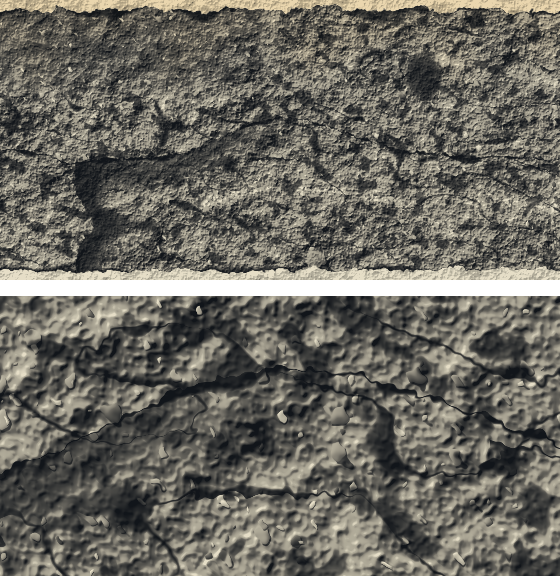
Top, the full canvas; bottom, a detail of the centre.
Give the GLSL for this texture, as a Shadertoy shader.

```glsl
// Weathered concrete: a rough dark face split by overhanging cracks, between pale edges.
// Rotated octaves of gradient noise lit from the upper left give the relief; distance
// functions place cracks, pit, step and chalk; a tone ramp supplies the colour.
const vec2 TO_LIGHT = vec2(-0.6, 0.8);
const vec3 SHADOW = vec3(0.13, 0.14, 0.15);
const vec3 STONE = vec3(0.41, 0.40, 0.37);
const vec3 SUNLIT = vec3(0.69, 0.67, 0.60);
const vec3 CHALK = vec3(0.90, 0.87, 0.78);

float bell(float x) { return exp(-x * x); }
float hash(vec2 c) {
    vec3 q = fract(c.xyx * vec3(0.1031, 0.1030, 0.0973));
    q += dot(q, q.yzx + 33.33);
    return fract((q.x + q.y) * q.z);
}
float corner(vec2 cell, vec2 offset) {
    float a = 6.2832 * hash(cell);
    return dot(vec2(cos(a), sin(a)), offset);
}
float gradientNoise(vec2 p) {
    vec2 i = floor(p), f = p - i, e = vec2(1.0, 0.0);
    vec2 u = f * f * f * (f * (f * 6.0 - 15.0) + 10.0);
    return mix(mix(corner(i, f), corner(i + e, f - e), u.x),
               mix(corner(i + e.yx, f - e.yx), corner(i + 1.0, f - 1.0), u.x), u.y);
}
// Grains with creases between them
float grainHeight(vec2 p) {
    float n = gradientNoise(p);
    return 0.8 * n + 0.5 * sqrt(n * n + 0.004);
}
// Slope toward the light; each octave is finer and turned
float litRelief(vec2 p) {
    vec2 light = 0.35 * TO_LIGHT;
    mat2 turn = mat2(0.8, 0.6, -0.6, 0.8);
    float sum = 0.0, frequency = 6.0, weight = 0.2;
    for (int i = 0; i < 5; i++) {
        p = turn * p;
        light = turn * light;
        vec2 q = p * frequency + 17.3 * float(i);
        sum += weight * (grainHeight(q) - grainHeight(q + light));
        frequency *= 2.1;
        weight *= 1.24;
    }
    return sum;
}
float streak(vec2 p, vec2 a, vec2 b, float width) {
    vec2 d = b - a;
    return bell(length(p - a - d * clamp(dot(p - a, d) / dot(d, d), 0.0, 1.0)) / width);
}
// Dark band starting sharply at a lip and fading over its reach
float lipShadow(float depth, float reach, float blur) {
    reach = max(reach, 0.003);
    return smoothstep(-blur, blur, depth) * (1.0 - smoothstep(0.3 * reach, reach, depth));
}
float crackLine(float x) {
    float hump = bell((x - 1.0) / (x < 1.0 ? 0.26 : 0.36));
    return 0.437 + 0.14 * hump + 0.03 * bell(x / 0.14) - 0.025 * bell((x - 0.26) / 0.06);
}
float chipMask(vec2 o, float radius, float blur) {
    float d = max(0.85 * length(o), abs(o.x + 0.4 * o.y));
    return smoothstep(radius + blur, radius - blur, d);
}
// Loose chip: its shadow, then its own lit face
float addChip(float tone, vec2 offset, float radius, float face, float blur) {
    tone *= 1.0 - 0.6 * chipMask(offset + 0.5 * radius * TO_LIGHT, radius, blur);
    float lit = face + 0.16 * dot(offset / radius, TO_LIGHT);
    return mix(tone, lit, chipMask(offset, radius, blur));
}
float scatterChips(float tone, vec2 p, float cells, float chance, float blur) {
    vec2 q = p * cells, id = floor(q);
    vec2 spot = 0.35 + 0.3 * vec2(hash(id + 3.1), hash(id + 8.7));
    float radius = mix(0.08, 0.22, hash(id + 5.3)), face = mix(0.3, 0.85, hash(id + 1.9));
    float chipped = addChip(tone, q - id - spot, radius, face, blur * cells);
    return mix(tone, chipped, step(hash(id + 11.0), chance));
}
vec3 stoneRamp(float tone) {
    vec3 c = mix(SHADOW, STONE, (tone - 0.13) / 0.27);
    c = mix(c, SUNLIT, clamp((tone - 0.40) / 0.27, 0.0, 1.0));
    return mix(c, CHALK, clamp((tone - 0.67) / 0.20, 0.0, 1.0));
}
void mainImage(out vec4 fragColor, in vec2 fragCoord) {
    vec2 p = fragCoord / iResolution.y;
    float blur = 0.8 / iResolution.y;
    float broad = gradientNoise(p * 4.0 + 31.0), patches = gradientNoise(p * 13.0 + 7.0);
    float ragged = gradientNoise(p * 34.0 + 53.0), fine = gradientNoise(p * 85.0 + 19.0);
    vec2 rough = p + 0.012 * vec2(patches, broad) + (0.012 * ragged + 0.007 * fine) * vec2(1.0, -1.0);
    // Rough face, smoother and darker toward the upper left
    float smoothZone = smoothstep(0.62, 0.78, p.y + 0.1 * broad) * smoothstep(1.3, 0.5, p.x);
    float relief = litRelief(p);
    float tone = 0.44 + 0.12 * broad + 0.08 * patches - 0.10 * smoothZone;
    tone += relief * mix(1.1, 0.75, smoothZone);
    float chalk = streak(rough, vec2(0.70, 0.25), vec2(0.92, 0.33), 0.025)
        + streak(rough, vec2(0.92, 0.34), vec2(1.21, 0.32), 0.024)
        + streak(rough, vec2(1.32, 0.30), vec2(1.64, 0.17), 0.026)
        + streak(rough, vec2(1.70, 0.29), vec2(2.0, 0.25), 0.036);
    tone += 0.33 * chalk * smoothstep(-0.3, 0.3, ragged + fine);
    tone = scatterChips(tone, rough, 22.0, 0.16, blur);
    tone = scatterChips(tone, rough + 4.3, 48.0, 0.25, blur);
    // Cavities and short fissures
    float cavity = gradientNoise(rough * vec2(15.0, 19.0) + 71.0) + 0.6 * ragged + 0.3 * fine;
    float dark = 0.58 * smoothstep(0.12, 0.42, cavity) * (1.0 - 0.6 * smoothZone);
    float fissure = gradientNoise(rough * vec2(3.5, 8.0) + 40.0) * 0.1;
    dark = max(dark, 0.7 * lipShadow(fissure, 0.05 * patches, blur) * (1.0 - smoothZone));
    // Overhanging cracks, with a soft hollow under the main one
    float depth = crackLine(p.x) - rough.y;
    float hollow = smoothstep(0.26, 0.36, p.x) * smoothstep(1.12, 0.8, p.x);
    dark = max(dark, 0.82 * lipShadow(depth, 0.014 + 0.06 * patches + 0.03 * ragged, blur));
    dark = max(dark, 0.45 * hollow * lipShadow(depth, 0.14 + 0.15 * broad, blur));
    float branch = 0.49 - 0.13 * (p.x - 1.25) - rough.y;
    dark = max(dark, 0.75 * step(1.25, p.x) * lipShadow(branch, 0.008 + 0.05 * patches, blur));
    // Broken step and round pit
    float stepDepth = rough.x - 0.265 - 0.07 * bell((p.y - 0.2) / 0.07);
    float under = smoothstep(-blur, blur, depth);
    dark = max(dark, 0.68 * under * lipShadow(stepDepth, 0.16 + 0.15 * patches, blur));
    vec2 pit = (rough - vec2(1.52, 0.72)) / vec2(0.066, 0.085);
    dark = max(dark, 0.62 * smoothstep(1.2, 0.7, length(pit) - 0.15 * dot(pit, TO_LIGHT)));
    // Pale ledges and the shadows beside them
    float topDepth = 0.967 - 0.012 * smoothstep(1.4, 1.9, p.x) + 0.03 * patches - rough.y;
    float bottomRise = rough.y - 0.036 - 0.02 * patches;
    dark = max(dark, 0.7 * lipShadow(topDepth, 0.015 + 0.10 * broad, blur));
    dark = max(dark, 0.7 * lipShadow(bottomRise, 0.008 + 0.06 * broad, blur));
    tone *= 1.0 - dark;
    tone = addChip(tone, rough - vec2(1.13, 0.06), 0.034, 0.45 + 0.7 * relief, blur);
    float top = smoothstep(blur, -blur, topDepth), bottom = smoothstep(blur, -blur, bottomRise);
    tone = mix(tone, 0.80 + 0.9 * relief + 0.15 * patches, max(top, bottom));
    // Colour, with earthy warmth near the top
    float earth = max(0.7 * top, 0.3 * smoothstep(0.72, 0.95, p.y + 0.2 * broad));
    vec3 color = stoneRamp(clamp(tone, 0.07, 0.95)) * mix(vec3(1.0), vec3(1.03, 0.95, 0.82), earth);
    fragColor = vec4(color, 1.0);
}
```
